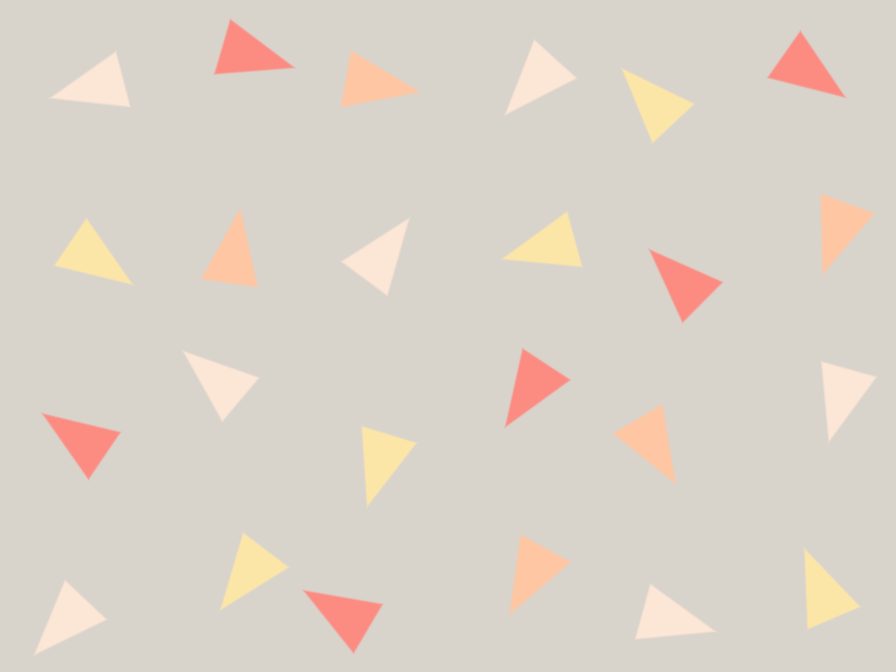
Write a Shadertoy shader that draws this pattern.

```glsl
const vec3 GROUND = vec3(0.852, 0.830, 0.798);
const vec3 CREAM  = vec3(0.990, 0.902, 0.840);
const vec3 YELLOW = vec3(0.990, 0.902, 0.655);
const vec3 CORAL  = vec3(0.990, 0.545, 0.508);
const vec3 PEACH  = vec3(0.995, 0.775, 0.635);

// Lengths are fractions of the canvas height
const float BASE = 0.085;
const float HEIGHT = 0.112;
const float SOFTNESS = 0.0024;
const float MARGIN = 0.080;
const float STAGGER = 0.022;
const vec2 JITTER = vec2(0.042, 0.036);

const int COLUMNS = 6;
const int ROWS = 4;
const int COUNT = COLUMNS * ROWS;
const int COLOR_STEP = 7;   // coprime to COUNT, so ranks form a permutation
const uint SEED = 11u;
const float TAU = 6.2831853;

uint scramble(uint n) {
    n = n * 747796405u + 2891336453u;
    n = ((n >> ((n >> 28u) + 4u)) ^ n) * 277803737u;
    return (n >> 22u) ^ n;
}

// Three independent values in 0..1
vec3 hash3(int id) {
    uint a = scramble(uint(id) + SEED * 101u);
    uint b = scramble(a);
    uint c = scramble(b);
    return vec3(uvec3(a, b, c) >> 8u) / 16777216.0;
}

// Isosceles triangle around its centroid, apex up, with sharp corners
float triangleDistance(vec2 p) {
    vec2 apex = vec2(0.0, HEIGHT * 2.0 / 3.0);
    vec2 sideNormal = normalize(vec2(HEIGHT, BASE * 0.5));
    float side = dot(vec2(abs(p.x), p.y) - apex, sideNormal);
    return max(side, -p.y - HEIGHT / 3.0);
}

// Spreads the four colours evenly, with fixed shares
vec3 pieceColor(int id) {
    int rank = (id * COLOR_STEP) % COUNT;
    return rank < 7 ? CREAM : rank < 13 ? YELLOW : rank < 19 ? CORAL : PEACH;
}

void mainImage(out vec4 fragColor, in vec2 fragCoord) {
    vec2 canvas = vec2(iResolution.x / iResolution.y, 1.0);
    vec2 p = fragCoord / iResolution.y;
    float edge = max(SOFTNESS, 0.7 / iResolution.y);
    vec3 color = GROUND;

    for (int id = 0; id < COUNT; id++) {
        vec3 random = hash3(id);

        // Jittered grid with alternate columns shifted up and down
        vec2 cell = vec2(id % COLUMNS, id / COLUMNS);
        vec2 center = (cell + 0.5) / vec2(COLUMNS, ROWS) * canvas;
        center.y += STAGGER * (mod(cell.x, 2.0) * 2.0 - 1.0);
        center += (random.xy * 2.0 - 1.0) * JITTER;
        center = clamp(center, vec2(MARGIN), canvas - MARGIN);

        // Free rotation
        float angle = random.z * TAU;
        float c = cos(angle), s = sin(angle);
        float d = triangleDistance(mat2(c, -s, s, c) * (p - center));

        color = mix(color, pieceColor(id), 1.0 - smoothstep(-edge, edge, d));
    }

    fragColor = vec4(color, 1.0);
}
```
